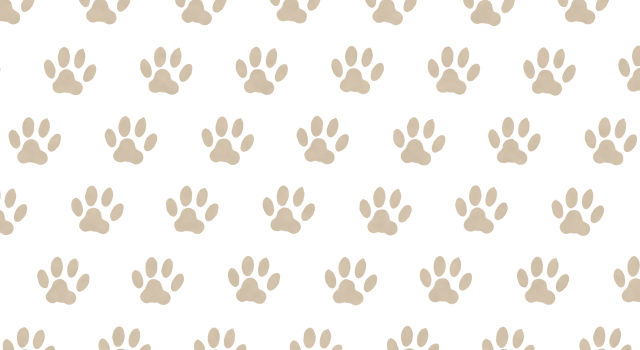
A Shadertoy shader for this pattern:

```glsl
// Rows of beige paw prints on white, each row shifted sideways from the next.
// Every lattice cell holds one paw built from ellipses and blended circles,
// with a little hashed drift, tilt, claw size and watercolour mottling.

const float ROWS = 5.0;
const float COLUMN_PITCH = 1.3714;            // in row heights
const float ROW_SHIFT = 0.488;                // sideways step per row
const vec2 FIRST_PAD = vec2(-0.512, 0.825);   // pad centre of cell (0, 0)
const vec2 PAW_MIDDLE = vec2(0.03, 0.17);     // paw middle seen from its pad
const vec3 PAPER = vec3(1.0);
const vec3 BEIGE = vec3(0.822, 0.760, 0.672);

float hash(vec2 p) {
    return fract(sin(dot(p, vec2(127.1, 311.7))) * 43758.5453);
}

float valueNoise(vec2 p) {
    vec2 i = floor(p);
    vec2 f = fract(p);
    f = f * f * (3.0 - 2.0 * f);
    float low = mix(hash(i), hash(i + vec2(1, 0)), f.x);
    float high = mix(hash(i + vec2(0, 1)), hash(i + vec2(1, 1)), f.x);
    return mix(low, high, f.y);
}

float fbm(vec2 p) {
    float sum = 0.0;
    float weight = 0.5;
    for (int i = 0; i < 4; i++) {
        sum += weight * valueNoise(p);
        p = p * 2.03 + 17.3;
        weight *= 0.5;
    }
    return sum;
}

// Turns clockwise for a positive angle once used as a shape's local frame
vec2 rotate(vec2 p, float angle) {
    float c = cos(angle);
    float s = sin(angle);
    return vec2(c * p.x - s * p.y, s * p.x + c * p.y);
}

float smoothMin(float a, float b, float k) {
    float h = max(k - abs(a - b), 0.0) / k;
    return min(a, b) - 0.25 * k * h * h;
}

float circle(vec2 p, vec2 centre, float radius) {
    return length(p - centre) - radius;
}

float ellipse(vec2 p, vec2 radii) {
    float k0 = length(p / radii);
    float k1 = length(p / (radii * radii));
    return k0 * (k0 - 1.0) / max(k1, 1e-4);
}

// Leaning oval with a small claw nub at its tip
float toe(vec2 p, vec2 centre, vec2 radii, float lean, float claw) {
    vec2 q = rotate(p - centre, lean);
    float nub = circle(q, vec2(0.6, radii.y - 0.6), claw);
    return smoothMin(ellipse(q, radii), nub, 1.2);
}

// Domed top spreading into two lower lobes, the right one hanging lower
float pad(vec2 p) {
    float d = circle(p, vec2(-1.6, 8.2), 11.2);
    d = smoothMin(d, circle(p, vec2(-12.2, -5.4), 9.4), 8.0);
    d = smoothMin(d, circle(p, vec2(11.6, -7.8), 10.0), 8.0);
    return smoothMin(d, circle(p, vec2(0.0, -4.0), 10.0), 4.0);
}

// Signed distance in hundredths of a row height
float paw(vec2 p, float claw) {
    float d = pad(p);
    d = min(d, toe(p, vec2(-25.0, 20.0), vec2(7.7, 13.6), -0.26, 1.2 * claw));
    d = min(d, toe(p, vec2(-4.8, 36.3), vec2(8.6, 14.7), 0.08, 0.4));
    d = min(d, toe(p, vec2(17.9, 34.4), vec2(7.6, 13.9), 0.26, 2.0 * claw));
    return min(d, toe(p, vec2(31.9, 13.5), vec2(7.6, 13.9), 0.52, 0.4));
}

void mainImage(out vec4 fragColor, in vec2 fragCoord) {
    vec2 p = fragCoord / iResolution.y * ROWS;
    float pixel = 100.0 * ROWS / iResolution.y;

    // Find the cell and the position relative to its pad
    vec2 q = p - FIRST_PAD;
    float row = floor(q.y - PAW_MIDDLE.y + 0.5);
    q -= vec2(ROW_SHIFT * row, row);
    float column = floor((q.x - PAW_MIDDLE.x) / COLUMN_PITCH + 0.5);
    q.x -= column * COLUMN_PITCH;

    // Vary each print slightly
    vec2 cell = vec2(column, row);
    vec2 drift = vec2(hash(cell + 3.1), hash(cell + 8.7)) - 0.5;
    float tilt = 0.06 * (hash(cell + 5.3) - 0.5);
    float claw = mix(0.5, 1.1, hash(cell + 11.9));
    vec2 local = rotate(100.0 * (q - drift * vec2(0.03, 0.036)), tilt);

    // Slightly uneven outline and mottled wash
    float d = paw(local, claw) + 0.8 * (valueNoise(p * 16.0) - 0.5);
    float mottle = fbm(p * 9.0 + 4.0) - 0.47;
    vec3 wash = BEIGE * (1.0 + 0.07 * mottle);

    float cover = 1.0 - smoothstep(-0.7 * pixel, 0.7 * pixel, d);
    fragColor = vec4(mix(PAPER, wash, cover), 1.0);
}
```
